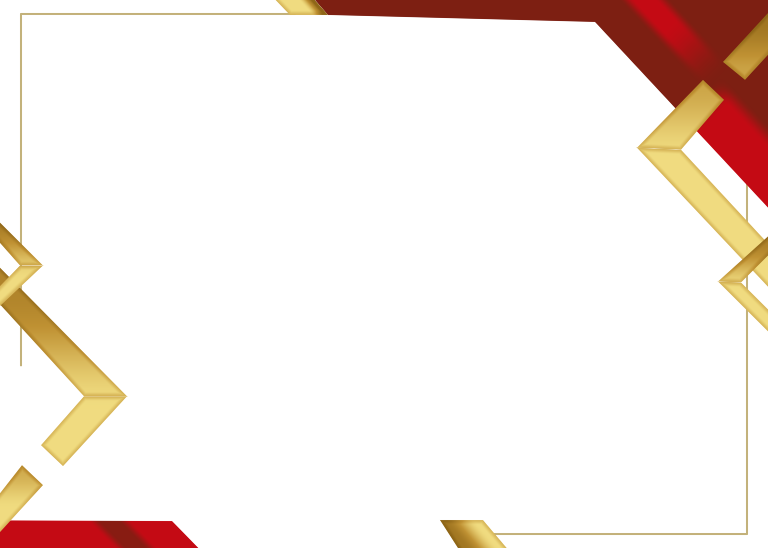
Give the GLSL for this background, as a WebGL 1 fragment shader.

```glsl
precision highp float;
// White certificate background with red corner bands, gold chevrons and a thin frame.

uniform vec2 u_resolution;

const vec2 CANVAS = vec2(7.68, 5.49);   // layout units, y runs downwards
const vec3 PAPER = vec3(1.0);
const vec3 RED = vec3(0.77, 0.04, 0.08);
const vec3 MAROON = vec3(0.49, 0.12, 0.07);
const vec3 PALE_GOLD = vec3(0.94, 0.86, 0.50);
const vec3 DEEP_GOLD = vec3(0.75, 0.57, 0.20);
const vec3 DARK_GOLD = vec3(0.56, 0.40, 0.09);
const vec3 FRAME = vec3(0.76, 0.69, 0.47);
const float FRAME_HALF_WIDTH = 0.010;
const float RIM_WIDTH = 0.05;

// Signed distance to the line a-b; clockwise shapes are negative inside.
float side(vec2 p, vec2 a, vec2 b) {
  vec2 e = normalize(b - a);
  return dot(p - a, vec2(e.y, -e.x));
}

float quad(vec2 p, vec2 a, vec2 b, vec2 c, vec2 d) {
  return max(max(side(p, a, b), side(p, b, c)), max(side(p, c, d), side(p, d, a)));
}

float segment(vec2 p, vec2 a, vec2 b) {
  vec2 ab = b - a;
  float t = clamp(dot(p - a, ab) / dot(ab, ab), 0.0, 1.0);
  return length(p - a - ab * t);
}

vec3 layer(vec3 base, vec3 paint, float d) {
  float pixel = CANVAS.y / u_resolution.y;
  return mix(base, paint, 1.0 - smoothstep(-0.6 * pixel, 0.6 * pixel, d));
}

// Gold foil: shade 0 is pale, 1 is deep, 2 is dark; the rim is darker.
vec3 gold(float shade, float d) {
  shade = clamp(shade + 0.5 * smoothstep(-RIM_WIDTH, 0.0, d), 0.0, 2.0);
  vec3 tone = mix(PALE_GOLD, DEEP_GOLD, min(shade, 1.0));
  return mix(tone, DARK_GOLD, max(shade - 1.0, 0.0));
}

vec3 foil(vec3 base, float shade, float d) {
  return layer(base, gold(shade, d), d);
}

float band(float x, float center, float halfWidth) {
  return 1.0 - smoothstep(0.5 * halfWidth, 1.3 * halfWidth, abs(x - center));
}

void main() {
  vec2 p = gl_FragCoord.xy / u_resolution * CANVAS;
  p.y = CANVAS.y - p.y;
  float along = p.x + p.y;
  vec3 col = PAPER;

  // Thin frame, open at the two decorated corners
  float topFrame = min(segment(p, vec2(0.21, 3.66), vec2(0.21, 0.14)),
                       segment(p, vec2(0.21, 0.14), vec2(2.95, 0.14)));
  float lowFrame = min(segment(p, vec2(7.47, 1.85), vec2(7.47, 5.35)),
                       segment(p, vec2(4.90, 5.35), vec2(7.47, 5.35)));
  col = layer(col, FRAME, min(topFrame, lowFrame) - FRAME_HALF_WIDTH);

  // Upper right corner band
  float across = p.x - p.y / 1.07;
  float topRed = min(side(p, vec2(5.95, 0.22), vec2(3.28, 0.15)),
                     side(p, vec2(7.68, 2.08), vec2(5.95, 0.22)));
  topRed = max(topRed, side(p, vec2(3.28, 0.15), vec2(3.15, 0.0)));
  float glow = band(across, 6.45, 0.20) * (1.0 - smoothstep(6.9, 8.0, along));
  float lowGlow = smoothstep(7.95, 8.35, along) * (1.0 - smoothstep(6.28, 6.52, across));
  col = layer(col, mix(MAROON, RED, max(glow, lowGlow)), topRed);

  // Lower left corner band
  across = p.x - (p.y - 3.46) / 1.02;
  float lowRed = max(side(p, vec2(0.0, 3.46), vec2(1.72, 5.22)),
                     side(p, vec2(1.72, 5.22), vec2(4.38, 5.23)));
  lowRed = max(lowRed, side(p, vec2(4.38, 5.23), vec2(4.57, 5.49)));
  float shadow = smoothstep(-0.66, -0.50, across) * (1.0 - smoothstep(4.6, 5.2, along));
  float stripe = band(across, -0.63, 0.17) * smoothstep(4.6, 5.5, along);
  col = layer(col, mix(RED, MAROON, max(shadow, 0.85 * stripe)), lowRed);

  // Gold slashes that end the bands, and the short corner bars
  float d = quad(p, vec2(2.66, -0.1), vec2(3.06, -0.1), vec2(3.28, 0.15), vec2(2.90, 0.15));
  col = foil(col, 2.0 * smoothstep(-0.12, 0.0, side(p, vec2(3.06, -0.1), vec2(3.28, 0.15))), d);
  d = quad(p, vec2(4.40, 5.21), vec2(4.83, 5.21), vec2(5.16, 5.60), vec2(4.65, 5.60));
  col = foil(col, 1.6 * (1.0 - smoothstep(4.42, 4.75, p.x - 0.85 * (p.y - 5.21))), d);
  d = quad(p, vec2(7.23, 0.62), vec2(7.80, 0.0), vec2(8.00, 0.20), vec2(7.45, 0.80));
  col = foil(col, 0.75 + 0.9 * smoothstep(0.75, 0.2, p.y), d);
  d = quad(p, vec2(0.22, 4.66), vec2(0.43, 4.86), vec2(-0.1, 5.44), vec2(-0.1, 5.07));
  col = foil(col, 0.65 * (1.0 - smoothstep(4.7, 5.1, p.y)), d);

  // Large chevrons
  d = min(quad(p, vec2(7.03, 0.80), vec2(7.24, 1.00), vec2(6.81, 1.50), vec2(6.37, 1.48)),
          quad(p, vec2(6.37, 1.48), vec2(6.81, 1.50), vec2(7.80, 2.57), vec2(7.80, 3.00)));
  col = foil(col, 0.75 * (1.0 - smoothstep(0.8, 1.6, p.y)), d);
  d = min(quad(p, vec2(-0.1, 2.58), vec2(1.27, 3.97), vec2(0.84, 3.97), vec2(-0.1, 2.94)),
          quad(p, vec2(0.84, 3.97), vec2(1.27, 3.97), vec2(0.63, 4.67), vec2(0.41, 4.46)));
  col = foil(col, 1.3 * (1.0 - smoothstep(2.9, 4.1, p.y)), d);

  // Small diamonds cut by the side edges
  d = min(quad(p, vec2(7.18, 2.82), vec2(7.80, 2.26), vec2(7.80, 2.44), vec2(7.41, 2.83)),
          quad(p, vec2(7.18, 2.82), vec2(7.41, 2.83), vec2(7.80, 3.22), vec2(7.80, 3.44)));
  col = foil(col, 1.4 * (1.0 - smoothstep(2.4, 2.9, p.y)), d);
  d = min(quad(p, vec2(-0.1, 2.13), vec2(0.43, 2.66), vec2(0.20, 2.66), vec2(-0.1, 2.32)),
          quad(p, vec2(0.20, 2.66), vec2(0.43, 2.66), vec2(-0.1, 3.16), vec2(-0.1, 2.97)));
  col = foil(col, 1.5 * (1.0 - smoothstep(2.2, 2.8, p.y)), d);

  gl_FragColor = vec4(col, 1.0);
}
```
